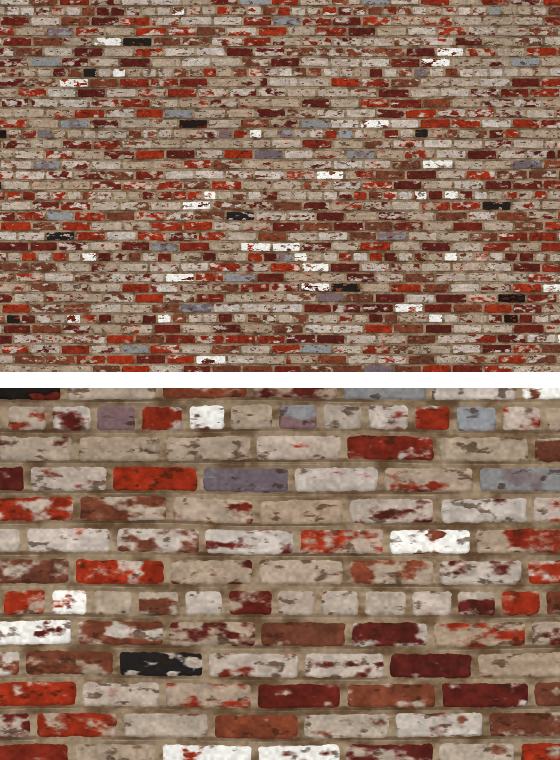
Top: the whole. Bottom: its middle third, enlarged.
Give the GLSL for this texture, as a WebGL 2 fragment shader.

```glsl
#version 300 es
precision highp float;
// Weathered brick wall: stretcher courses, a header course every sixth row, peeling whitewash.
uniform vec2 u_resolution;
out vec4 fragColor;

const float ROWS = 36.3;          // courses over the canvas height
const float ROW_PHASE = 0.28;
const float STRETCHER = 2.94;     // brick length in course heights
const float HEADER_PERIOD = 6.0;
const float JOINT = 0.12;         // half the mortar width
const float CORNER = 0.13;

const vec3 MORTAR_LIGHT = vec3(0.61, 0.53, 0.43);
const vec3 MORTAR_DARK = vec3(0.40, 0.31, 0.22);
const vec3 SHADOW = vec3(0.21, 0.13, 0.08);
const vec3 RED = vec3(0.58, 0.18, 0.10);
const vec3 MAROON = vec3(0.33, 0.13, 0.11);
const vec3 BROWN = vec3(0.43, 0.27, 0.19);
const vec3 WASH_TAN = vec3(0.65, 0.58, 0.49);
const vec3 WASH_PALE = vec3(0.77, 0.74, 0.70);
const vec3 WHITE = vec3(0.92, 0.91, 0.88);
const vec3 BLACK = vec3(0.08, 0.07, 0.07);
const vec3 SLATE = vec3(0.46, 0.49, 0.53);

float hash(vec2 p) {
  vec3 q = fract(vec3(p.xyx) * 0.1031);
  q += dot(q, q.yzx + 33.33);
  return fract((q.x + q.y) * q.z);
}

float noise(vec2 p) {
  vec2 i = floor(p), f = fract(p);
  f = f * f * (3.0 - 2.0 * f);
  return mix(mix(hash(i), hash(i + vec2(1, 0)), f.x),
             mix(hash(i + vec2(0, 1)), hash(i + vec2(1, 1)), f.x), f.y);
}

float fbm(vec2 p) {
  float sum = 0.0, amp = 0.53;
  for (int k = 0; k < 4; k++) {
    sum += amp * noise(p);
    p = p * 2.03 + 17.3;
    amp *= 0.5;
  }
  return sum;
}

// Returns brick id in xy and signed distance to its rounded outline in z.
vec3 brickCell(vec2 p) {
  float row = floor(p.y);
  bool header = mod(row, HEADER_PERIOD) == 5.0;
  float len = header ? STRETCHER * 0.5 : STRETCHER;
  float shift = header ? 0.6 : 0.5 * mod(row, 2.0);
  float x = p.x / len + shift + 0.12 * (hash(vec2(row, 91.0)) - 0.5);
  float joint = floor(x + 0.5);
  float d = x - joint - 0.1 * (hash(vec2(joint, row + 40.0)) - 0.5);
  float id = d > 0.0 ? joint : joint - 1.0;
  float fy = fract(p.y);
  vec2 inset = vec2(abs(d) * len, min(fy, 1.0 - fy)) - JOINT;
  float dist = length(max(CORNER - inset, 0.0)) - CORNER;
  return vec3(id, row, dist);
}

vec3 mortarColor(vec2 p) {
  vec3 c = mix(MORTAR_DARK, MORTAR_LIGHT, smoothstep(0.2, 0.65, fbm(p * vec2(1.4, 2.5))));
  float fy = fract(p.y);
  float underBrick = smoothstep(0.0, 0.06, fy) * (1.0 - smoothstep(0.12, 0.2, fy));
  float underNext = smoothstep(0.8, 0.9, fy) * 0.25;
  return mix(c, SHADOW, (0.6 * underBrick + underNext) * noise(p * vec2(0.8, 2.0) + 5.0));
}

vec3 brickColor(vec2 p, vec2 id, float height) {
  float tone = hash(id + 3.7), kind = hash(id + 71.3), cover = hash(id + 129.1);
  // Fired clay
  vec3 clay = mix(MAROON, RED, smoothstep(0.15, 0.95, tone));
  clay = mix(clay, BROWN, 0.7 * step(0.7, hash(id + 11.9)));
  clay *= 0.75 + 0.5 * fbm(p * 3.0 + 50.0);
  // Whitewash, thicker toward the top of the wall
  vec3 wash = mix(WASH_TAN, WASH_PALE, hash(id + 27.5));
  wash *= 0.84 + 0.32 * fbm(p * vec2(2.0, 4.0) + 9.0);
  float level = mix(0.1, 0.82, cover) - 0.16 * (height - 0.42);
  float peel = fbm(p * vec2(1.5, 2.8) + id * 5.3);
  vec3 c = mix(clay, wash, 0.93 * smoothstep(level - 0.11, level + 0.11, peel));
  // Occasional odd bricks
  float scuff = smoothstep(0.28, 0.42, peel);
  c = mix(c, BLACK, 0.9 * step(kind, 0.022) * scuff);
  c = mix(c, WHITE, step(0.965, kind) * scuff);
  c = mix(c, SLATE, 0.65 * step(abs(kind - 0.5), 0.015));
  // Pits and soot
  c = mix(c, SHADOW, 0.6 * smoothstep(0.62, 0.78, fbm(p * vec2(2.2, 4.5) + 83.0)));
  return c;
}

void main() {
  vec2 uv = gl_FragCoord.xy / u_resolution.y;
  float pixel = ROWS / u_resolution.y;
  vec2 p = uv * ROWS + vec2(0.0, ROW_PHASE);
  // Slightly sagging courses and chipped edges
  p.y += 0.14 * (noise(vec2(p.x * 0.3, floor(p.y) * 0.4)) - 0.5);
  vec3 cell = brickCell(p);
  float edge = cell.z + 0.1 * (fbm(p * 3.5) - 0.5);
  float inside = 1.0 - smoothstep(-0.6 * pixel, 0.6 * pixel, edge);

  vec3 brick = brickColor(p, cell.xy, uv.y);
  float rim = smoothstep(-0.12, 0.02, edge);
  brick *= 1.0 - 0.22 * rim * (1.0 - smoothstep(0.3, 0.6, fract(p.y)));
  vec3 color = mix(mortarColor(p), brick, inside);

  // Fine grain and broad stains
  color *= 0.92 + 0.16 * noise(p * 9.0);
  color *= 0.92 + 0.16 * fbm(p * 0.12);
  fragColor = vec4(color, 1.0);
}
```
